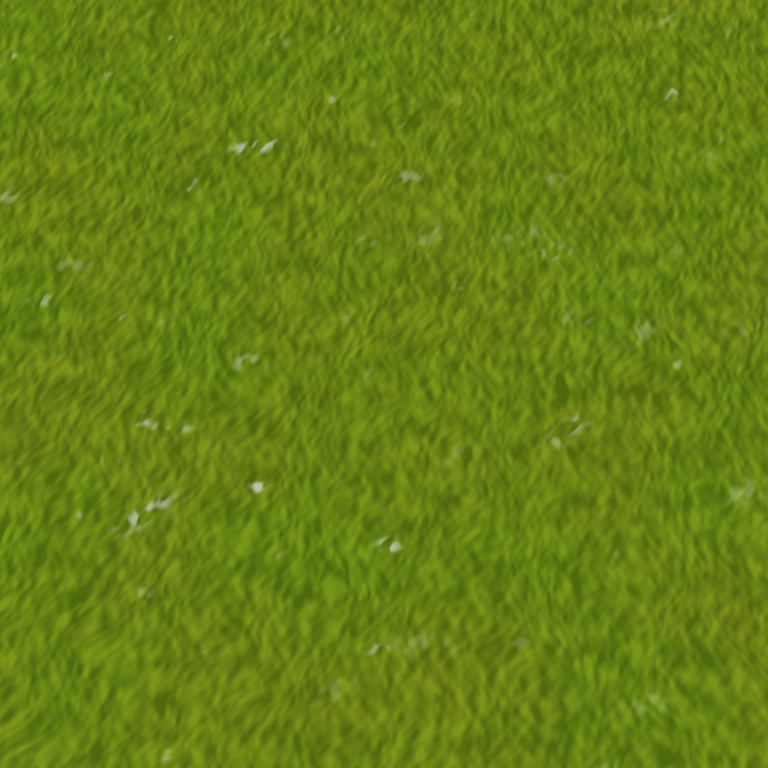
A Shadertoy shader for this texture:

```glsl
// A sunlit lawn seen at a slant, with pale flecks scattered over it.
// Blades are layers of gradient noise, stretched and sheared to several leans;
// flecks are broken ellipses strewn over a jittered grid.

const vec3 GRASS_MID = vec3(0.402, 0.502, 0.076);
const vec3 TONE_STEP = vec3(0.037, 0.037, 0.010);  // colour change per unit of tone
const vec3 HUE_SHIFT = vec3(0.030, -0.008, 0.006); // towards dry, yellowish grass
const vec3 FLECK_COLOR = vec3(0.76, 0.78, 0.72);
const float FORESHORTENING = 0.5;  // extra density at the top edge
const float CONTRAST = 3.1;
const float FLECK_GRID = 8.0;
const float FLECK_CHANCE = 0.55;
const float TAU = 6.2831853;

vec2 hash2(vec2 p) {
    vec3 h = fract(p.xyx * vec3(0.1031, 0.1030, 0.0973));
    h += dot(h, h.yzx + 33.33);
    return fract((h.xx + h.yz) * h.zy);
}

float cornerSlope(vec2 cell, vec2 offset) {
    float angle = TAU * hash2(cell).x;
    return dot(vec2(cos(angle), sin(angle)), offset);
}

float gradientNoise(vec2 p) {
    vec2 i = floor(p), f = p - i;
    vec2 u = f * f * f * (f * (f * 6.0 - 15.0) + 10.0);
    vec2 e = vec2(1.0, 0.0);
    float low = mix(cornerSlope(i, f), cornerSlope(i + e, f - e), u.x);
    float high = mix(cornerSlope(i + e.yx, f - e.yx), cornerSlope(i + 1.0, f - 1.0), u.x);
    return mix(low, high, u.y);
}

// Streaks that shift right by "lean" for each unit of height
float blades(vec2 p, float lean, vec2 density) {
    return gradientNoise(vec2(p.x - lean * p.y, p.y) * density + density.yx);
}

// Ground plane: cells shrink towards the top, keeping their proportions
vec2 groundPlane(vec2 uv) {
    float scale = 1.0 + FORESHORTENING * uv.y;
    return vec2((uv.x - 0.5) * scale, uv.y + 0.5 * FORESHORTENING * uv.y * uv.y) + 4.0;
}

float grassTone(vec2 p) {
    // Wandering leans keep the blades from looking combed
    p.x += 0.020 * gradientNoise(p * 9.0) + 0.006 * gradientNoise(p * 27.0);
    float tone = blades(p, 0.22, vec2(72.0, 23.0));
    tone += 0.80 * blades(p, -0.35, vec2(78.0, 28.0));
    tone += 0.70 * blades(p, 0.70, vec2(84.0, 38.0));
    tone += 0.45 * blades(p, 0.10, vec2(108.0, 52.0));
    tone += 0.40 * gradientNoise(p * vec2(15.0, 10.0));
    // Sparse dark gaps between the blades
    tone -= 0.40 * smoothstep(0.22, 0.55, blades(p, 0.18, vec2(60.0, 19.0)));
    return clamp(CONTRAST * tone, -2.4, 2.3);
}

// Elongated clusters, mostly rising to the right
float fleckClusters(vec2 p) {
    vec2 g = p * FLECK_GRID;
    vec2 home = floor(g);
    float cover = 0.0;
    for (int y = -1; y <= 1; y++) {
        for (int x = -1; x <= 1; x++) {
            vec2 cell = home + vec2(x, y);
            vec2 place = hash2(cell + 17.0);
            vec2 look = hash2(cell + 71.0);
            vec2 shape = hash2(cell + 139.0);
            float angle = mix(-0.05, 0.85, shape.y * shape.y);
            vec2 d = g - cell - place;
            d = vec2(d.x * cos(angle) + d.y * sin(angle), d.y * cos(angle) - d.x * sin(angle));
            vec2 radius = vec2(mix(0.10, 0.50, shape.x * shape.x), mix(0.06, 0.15, shape.x));
            float body = 1.0 - smoothstep(0.3, 1.25, length(d / radius));
            float strength = mix(0.22, 1.0, look.y * look.y);
            cover = max(cover, body * strength * step(look.x, FLECK_CHANCE));
        }
    }
    return cover;
}

void mainImage(out vec4 fragColor, in vec2 fragCoord) {
    vec2 p = groundPlane(fragCoord / iResolution.y);

    // Grass
    float tone = grassTone(p);
    float dryness = gradientNoise(p * 5.0) + 0.6 * gradientNoise(p * 21.0 + 9.0);
    vec3 color = GRASS_MID + TONE_STEP * tone + HUE_SHIFT * dryness;

    // Pale flecks, broken up by the blades in front of them
    vec2 ragged = p + 0.010 * vec2(gradientNoise(p * 45.0), gradientNoise(p * 45.0 + 31.0));
    float gaps = blades(p, 0.4, vec2(58.0, 44.0)) + 0.06 * tone;
    float fleck = fleckClusters(ragged) * smoothstep(-0.16, 0.28, gaps);
    color = mix(color, FLECK_COLOR, 0.95 * fleck);

    fragColor = vec4(color, 1.0);
}
```
